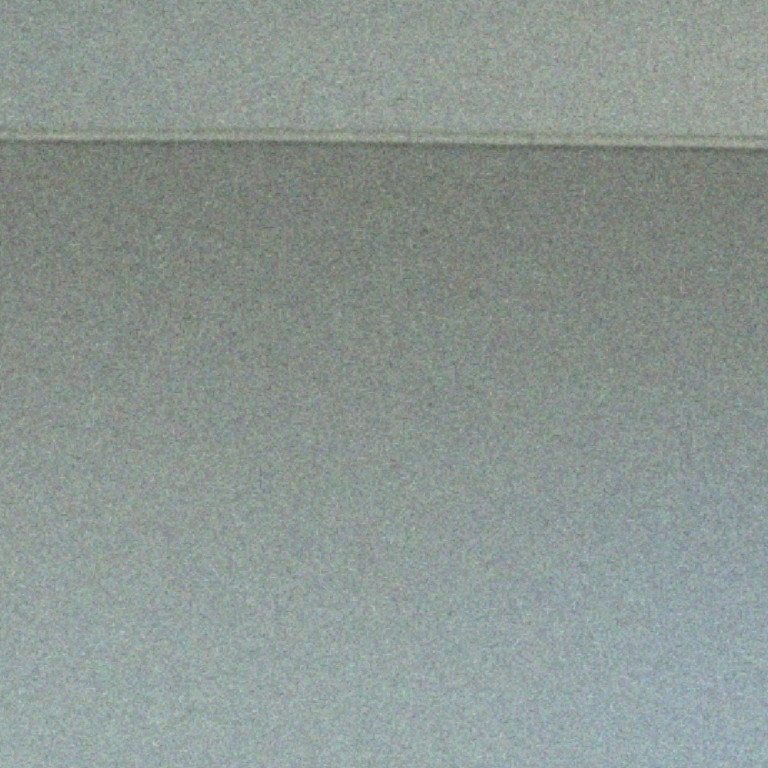
Write a three.js fragment shader that draws this texture.

```glsl
// A matte grey-green wall with a thin ledge across its upper part.
// Smooth gradients give the lighting, a gently sagging curve places the
// ledge and its shadow, and layered value noise adds coloured grain.
varying vec2 vUv;

float hash(vec2 p) {
  vec3 q = fract(vec3(p.xyx) * 0.1031);
  q += dot(q, q.yzx + 33.33);
  return fract((q.x + q.y) * q.z);
}

// Smooth value noise, centred on zero
float noise(vec2 p) {
  vec2 i = floor(p), f = fract(p);
  f = f * f * (3.0 - 2.0 * f);
  float low = mix(hash(i), hash(i + vec2(1.0, 0.0)), f.x);
  float high = mix(hash(i + vec2(0.0, 1.0)), hash(i + vec2(1.0, 1.0)), f.x);
  return mix(low, high, f.y) - 0.5;
}

// Soft horizontal band around a height
float band(float h, float centre, float width) {
  float d = (h - centre) / width;
  return exp(-d * d);
}

vec3 upperWall(vec2 uv) {
  vec3 c = mix(vec3(0.555, 0.600, 0.575), vec3(0.600, 0.632, 0.600), uv.x);
  return c - 0.015 * smoothstep(0.93, 1.0, uv.y);
}

vec3 lowerWall(vec2 uv) {
  // Light rises from the floor and cools toward the lower right
  float t = clamp(uv.y / 0.815, 0.0, 1.0);
  vec3 c = mix(vec3(0.605, 0.665, 0.660), vec3(0.540, 0.578, 0.555), smoothstep(0.0, 0.65, t));
  c = mix(c, vec3(0.478, 0.503, 0.472), smoothstep(0.45, 1.0, t));
  float cool = smoothstep(0.45, 1.0, uv.x) * (1.0 - smoothstep(0.2, 0.65, uv.y));
  c += cool * vec3(-0.005, 0.006, 0.035);
  float leftGlow = (1.0 - smoothstep(0.0, 0.5, uv.x)) * band(uv.y, 0.42, 0.25);
  return c + 0.012 * leftGlow;
}

vec3 grain(vec2 uv) {
  vec2 p = uv * 310.0;
  float fine = noise(p) + 0.6 * noise(p * 1.73 + 41.0);
  // Sparse bright and dark flecks
  float fleck = noise(uv * vec2(230.0, 270.0) + 87.0);
  float spark = smoothstep(0.28, 0.5, fleck) - smoothstep(0.28, 0.5, -fleck);
  vec3 tint = vec3(noise(p * 0.6 + 13.0), noise(p * 0.6 + 171.0), noise(p * 0.6 + 293.0));
  vec3 blotch = vec3(noise(uv * 55.0 + 7.0), noise(uv * 55.0 + 67.0), noise(uv * 55.0 + 127.0));
  return vec3(0.085 * fine + 0.065 * spark) + 0.055 * tint + 0.016 * blotch;
}

void main() {
  float edge = 0.8185 - 0.0115 * vUv.x * vUv.x + 0.0012 * noise(vec2(vUv.x * 14.0, 3.0));
  float h = vUv.y - edge;

  vec3 color = mix(lowerWall(vUv), upperWall(vUv), smoothstep(-0.003, 0.003, h));

  // Ledge: olive face, dark upper seam, pale lip and the shadow below
  float face = smoothstep(-0.001, 0.003, h) * (1.0 - smoothstep(0.014, 0.020, h));
  color = mix(color, vec3(0.555, 0.580, 0.530), 0.6 * face);
  color -= vec3(0.035, 0.033, 0.040) * band(h, 0.0125, 0.003);
  color += vec3(0.040, 0.040, 0.028) * band(h, 0.0045, 0.003);
  color -= vec3(0.060, 0.055, 0.065) * band(h, -0.005, 0.004);

  gl_FragColor = vec4(color + grain(vUv), 1.0);
}
```
